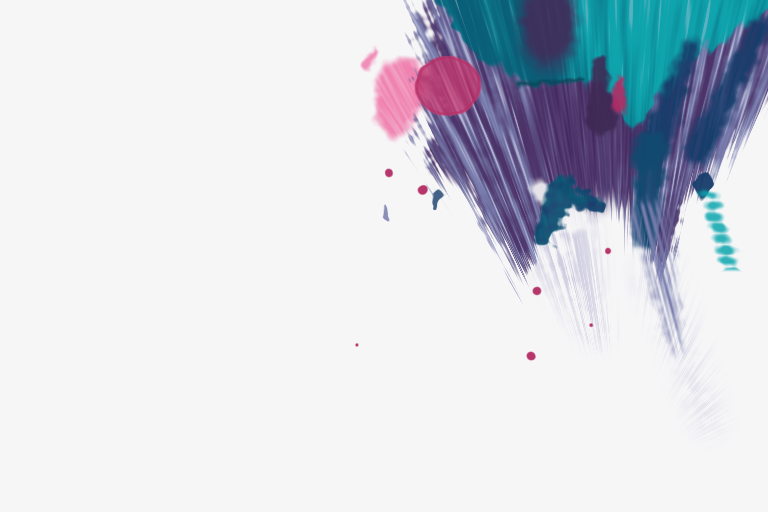
Give the GLSL for this background, as a WebGL 2 fragment shader.

```glsl
#version 300 es
precision highp float;
// Smeared paint entering a pale sheet from the upper right corner. Two edge
// profiles bound the violet and teal masses, a polar fan of gradient noise
// makes the bristle marks, and tapered strokes and drops lie on top.
uniform vec2 u_resolution;
out vec4 outColor;

// Sheet units, with y pointing down from the top edge.
const vec2 SHEET = vec2(7.68, 5.12);
const vec2 FAN_PIVOT = vec2(6.2, 4.8);
const float EDGE_START = 4.1, EDGE_STEP = 0.28, BRISTLES = 45.0;
const vec3 PAPER = vec3(0.965, 0.965, 0.97);
const vec3 NAVY = vec3(0.09, 0.24, 0.42);
const vec3 LILAC = vec3(0.47, 0.49, 0.68);
const vec3 PALE = vec3(0.76, 0.75, 0.85);
const vec3 PLUM = vec3(0.3, 0.2, 0.41);
const vec3 TEAL = vec3(0.04, 0.65, 0.68);
const vec3 DEEP_TEAL = vec3(0.02, 0.38, 0.47);
const vec3 PINK = vec3(0.94, 0.51, 0.69);
const vec3 CRIMSON = vec3(0.7, 0.17, 0.39);

// Lower edges of the two masses, evenly spaced across x.
const float BODY_EDGE[14] = float[](1.45, 1.85, 1.97, 2.4, 2.8, 2.25, 2.12,
  2.05, 2.3, 2.75, 2.0, 1.65, 1.3, 1.05);
const float TEAL_EDGE[14] = float[](-0.5, 0.05, 0.45, 0.65, 0.8, 0.82, 0.8,
  0.85, 1.25, 0.95, 0.6, 0.45, 0.25, 0.05);
// Paint drops: centre and radius.
const vec3 DROPS[7] = vec3[](vec3(3.89, 1.73, 0.04), vec3(4.23, 1.9, 0.05),
  vec3(6.08, 2.51, 0.03), vec3(5.37, 2.91, 0.042), vec3(5.31, 3.56, 0.042),
  vec3(3.57, 3.45, 0.015), vec3(5.91, 3.25, 0.017));

vec2 hash2(vec2 p) {
  p = vec2(dot(p, vec2(127.1, 311.7)), dot(p, vec2(269.5, 183.3)));
  return fract(sin(p) * 43758.5);
}

float corner(vec2 i, vec2 f, vec2 o) {
  return dot(hash2(i + o) * 2.0 - 1.0, f - o);
}

float noise(vec2 p) {
  vec2 i = floor(p), f = p - i, u = f * f * (3.0 - 2.0 * f);
  return mix(mix(corner(i, f, vec2(0)), corner(i, f, vec2(1, 0)), u.x),
             mix(corner(i, f, vec2(0, 1)), corner(i, f, vec2(1)), u.x), u.y);
}

float profile(float edge[14], float x) {
  float t = clamp((x - EDGE_START) / EDGE_STEP, 0.0, 12.99);
  int i = int(t);
  return mix(edge[i], edge[i + 1], smoothstep(0.0, 1.0, fract(t)));
}

// Distance to a stroke whose radius changes from ra to rb.
float stroke(vec2 p, float ax, float ay, float bx, float by, float ra, float rb) {
  vec2 a = vec2(ax, ay), d = vec2(bx, by) - a;
  float t = clamp(dot(p - a, d) / dot(d, d), 0.0, 1.0);
  return length(p - a - d * t) - mix(ra, rb, t);
}

float oval(vec2 p, float x, float y, float rx, float ry) {
  return (length((p - vec2(x, y)) / vec2(rx, ry)) - 1.0) * min(rx, ry);
}

void lay(inout vec3 c, vec3 paint, float d, float soft, float opacity) {
  c = mix(c, paint, clamp(opacity, 0.0, 1.0) * (1.0 - smoothstep(-soft, soft, d)));
}

void main() {
  vec2 p = gl_FragCoord.xy / u_resolution * SHEET;
  p.y = SHEET.y - p.y;
  float px = SHEET.y / u_resolution.y;

  // Bristle marks fan out from the pivot; grain breaks up the outlines.
  vec2 d = p - FAN_PIVOT;
  float angle = atan(d.x, -d.y) * BRISTLES, reach = length(d);
  float streak = noise(vec2(angle, reach * 0.7));
  float fine = noise(vec2(angle * 3.2, reach * 1.6));
  float grain = noise(p * 7.0) + 0.5 * noise(p * 16.0);
  vec2 q = p + 0.07 * vec2(grain, noise(p * 9.0 + 30.0));
  vec3 c = PAPER;

  // Dry smears below the mass and the pink shoulder.
  float dry = smoothstep(-0.25, 0.4, streak + fine + 0.4 * grain);
  lay(c, PALE, stroke(q, 5.5, 2.2, 5.95, 3.3, 0.42, 0.1), 0.25, 0.75 * dry);
  lay(c, PALE, stroke(q, 6.6, 2.8, 7.1, 4.2, 0.2, 0.12), 0.25, 0.4 * dry);
  lay(c, PINK, stroke(q, 4.02, 0.85, 3.95, 1.2, 0.26, 0.17), 0.06, 0.9 - 0.5 * fine);
  lay(c, PINK, stroke(q, 3.67, 0.65, 3.77, 0.5, 0.05, 0.02), 0.03, 0.9);

  // Violet mass with ragged, streaked edges.
  float body = max(p.y - profile(BODY_EDGE, q.x), 4.2 - p.x + 0.25 * grain);
  float tone = streak + 0.6 * fine;
  vec3 violet = mix(PLUM, LILAC, smoothstep(-0.35, 0.35, tone + 0.15 * grain));
  violet = mix(violet, PALE, 0.8 * smoothstep(0.1, 0.5, fine + 0.5 * streak));
  c = mix(c, violet, smoothstep(-0.05, 0.16, 0.4 * (streak + fine) - body));
  lay(c, PLUM + 0.12 * fine, oval(q, 5.85, 1.35, 0.55, 0.7), 0.18, 0.8);

  // Teal sweep, deep on the left and bright on the right.
  float teal = max(q.y - profile(TEAL_EDGE, q.x) + 0.15 * streak, 4.35 - q.x);
  float bright = smoothstep(5.4, 6.1, p.x) + 0.9 * tone;
  lay(c, mix(DEEP_TEAL, TEAL, clamp(bright, 0.0, 1.0)), teal, 0.04, 0.95);
  lay(c, PALE, teal, 0.04, 0.4 * smoothstep(0.2, 0.5, fine + 0.4 * streak));
  lay(c, PLUM * 0.85, oval(q, 5.48, 0.22, 0.28, 0.46), 0.1, 0.9);
  lay(c, DEEP_TEAL * 0.75, stroke(q, 5.2, 0.84, 5.8, 0.8, 0.025, 0.015), 0.03, 0.9);

  // Navy strokes and the long blue tail.
  float wet = 0.9 + 0.5 * fine;
  lay(c, NAVY, stroke(q, 7.6, 0.28, 6.98, 1.5, 0.1, 0.14), 0.06, wet);
  lay(c, NAVY, stroke(q, 6.92, 0.45, 6.5, 1.55, 0.07, 0.17), 0.06, wet);
  lay(c, mix(NAVY, DEEP_TEAL, 0.35), stroke(q, 6.5, 1.5, 6.45, 2.4, 0.17, 0.1), 0.06, wet);
  float tail = noise(vec2((p.x - 0.25 * p.y) * 28.0, p.y));
  lay(c, LILAC, stroke(q, 6.5, 2.2, 6.78, 3.5, 0.19, 0.04), 0.07, 0.55 + 1.3 * tail);
  lay(c, NAVY, oval(q, 7.03, 1.87, 0.1, 0.13), px, 0.95);

  // Bare chip of paper beside a thick blue clot.
  lay(c, PAPER, stroke(q, 5.4, 1.9, 5.75, 2.2, 0.1, 0.13), 0.04, 0.9);
  float clot = min(stroke(q, 5.62, 1.9, 5.43, 2.38, 0.15, 0.09),
                   stroke(q, 5.7, 1.95, 5.97, 2.05, 0.09, 0.06));
  lay(c, mix(NAVY, DEEP_TEAL, 0.5 + grain), clot + 0.12 * grain, 0.025, 0.95);

  // Crimson disc with a darker rim, and two leaf shaped dabs.
  float disc = oval(p + 0.02 * grain, 4.48, 0.86, 0.33, 0.3);
  lay(c, mix(CRIMSON, PINK, 0.2 + 0.4 * fine), disc, px, 0.85);
  lay(c, CRIMSON, abs(disc + 0.02) - 0.01, px, 0.6);
  lay(c, PLUM * 0.8, stroke(q, 5.99, 0.62, 6.02, 1.2, 0.05, 0.15), 0.03, 0.9);
  lay(c, CRIMSON, stroke(q, 6.19, 0.8, 6.2, 1.05, 0.03, 0.08), 0.03, 0.9);

  // Teal dabs down a slanted trail, then drops and flecks.
  vec2 dab = vec2((p.x - 6.55 - 0.28 * p.y) * 0.55, (fract(p.y * 9.0) - 0.5) / 9.0);
  lay(c, TEAL, max(length(dab) - 0.045 + 0.04 * grain, abs(p.y - 2.3) - 0.4), 0.025, 0.85);
  for (int i = 0; i < 7; i++)
    lay(c, CRIMSON, length(p - DROPS[i].xy + 0.01 * grain) - DROPS[i].z, px, 0.95);
  lay(c, LILAC, stroke(q, 3.86, 2.06, 3.86, 2.18, 0.015, 0.04), px, 0.85);
  lay(c, NAVY, stroke(q, 4.38, 1.95, 4.35, 2.07, 0.035, 0.025), px, 0.8);
  outColor = vec4(c, 1.0);
}
```
